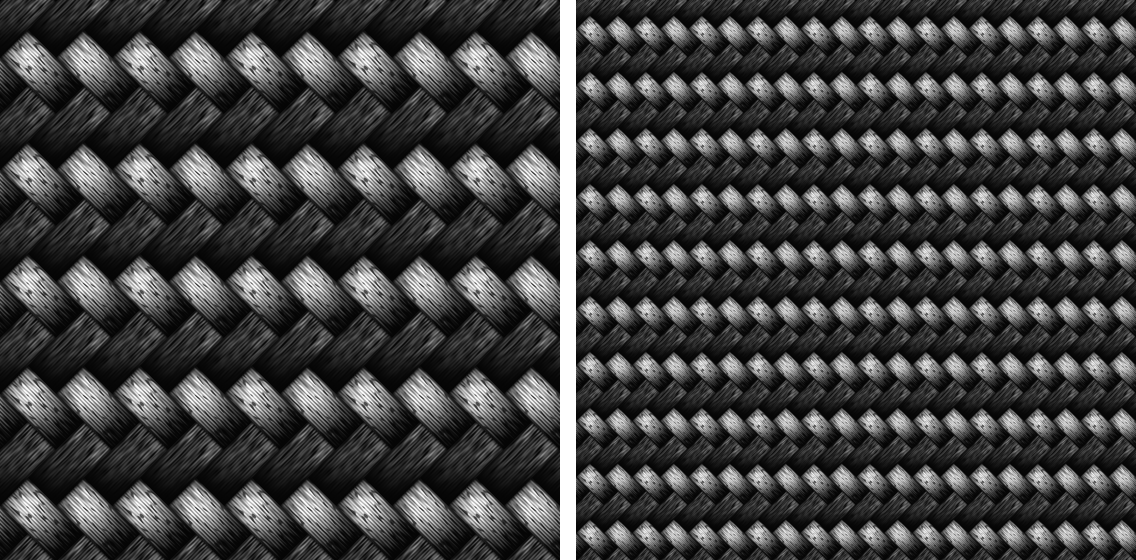
Left, the tile; right, the same tile 2 across and 2 down.
Write a WebGL 1 fragment shader that draws this pattern.

```glsl
precision highp float;

uniform vec2 u_resolution;

#define REPEATS_X 10.0
#define REPEATS_Y 5.0
#define WEAVE_SHIFT vec2(0.0, 0.97)
#define FIBRES 14.0
#define STREAK_LENGTH 3.0
#define FRAY 0.24
#define SILVER 1.16
#define CARBON 0.2
#define CARBON_TIP 0.17
#define GROUND 0.02
#define EDGE_SHADE 0.09
#define SAMPLES 3

const float TAU = 6.2831853;

vec2 gradientAt(vec2 cell) {
  float angle = TAU * fract(sin(dot(cell, vec2(127.1, 311.7))) * 4375.85);
  return vec2(cos(angle), sin(angle));
}

float gradientNoise(vec2 p) {
  vec2 i = floor(p);
  vec2 f = p - i;
  vec2 w = f * f * f * (f * (f * 6.0 - 15.0) + 10.0);
  vec2 e = vec2(1.0, 0.0);
  float low = mix(dot(gradientAt(i), f),
                  dot(gradientAt(i + e.xy), f - e.xy), w.x);
  float high = mix(dot(gradientAt(i + e.yx), f - e.yx),
                   dot(gradientAt(i + e.xx), f - e.xx), w.x);
  return mix(low, high, w.y);
}

// Lengthwise streaks, stretched along the strand
float streaks(vec2 strand, float seed) {
  vec2 p = strand * vec2(STREAK_LENGTH, FIBRES) + seed;
  return gradientNoise(p) + 0.7 * gradientNoise(p * vec2(2.3, 1.6) + 31.0);
}

// Fine ridges across the strand, from -0.5 to 0.5
float ridges(float across) {
  return 0.5 * cos(TAU * FIBRES * across);
}

// Short dark nicks between fibres
float nicks(vec2 strand, float seed) {
  vec2 p = strand * vec2(7.0, FIBRES) + seed + 83.0;
  return smoothstep(0.2, 0.4, gradientNoise(p));
}

// Soft dark seam where strands tuck under their neighbours
float seam(vec2 strand) {
  vec2 gap = min(strand, 1.0 - strand) * vec2(2.0, 1.0);
  vec2 lit = smoothstep(-0.4 * EDGE_SHADE, EDGE_SHADE, gap);
  return lit.x * lit.y;
}

// Polished strand: highlight near its upper end, frayed fade to black
float silverStrand(vec2 strand, float seed) {
  float streak = streaks(strand, seed);
  float ridge = ridges(strand.y);
  float t = strand.x + FRAY * (streak - 0.5 * ridge);
  float rise = smoothstep(-0.25, 0.33, strand.x);
  float fall = 1.0 - smoothstep(0.22, 0.97, t);
  float side = 2.0 * strand.y - 1.0;
  float roundness = 1.0 - 0.4 * side * side;
  float fibre = 0.73 + 0.42 * ridge + 0.6 * streak;
  float tone = rise * fall * roundness * max(fibre, 0.0);
  tone *= 1.0 - 0.65 * nicks(strand, seed);
  return GROUND + SILVER * tone * seam(strand);
}

// Dull strand: emerges from shadow and catches light at its upper tip
float carbonStrand(vec2 strand, float seed) {
  float streak = streaks(strand, seed + 57.0);
  float body = CARBON * smoothstep(-0.02, 0.5, strand.x);
  float tip = CARBON_TIP * smoothstep(0.6, 1.0, strand.x + 0.2 * streak);
  float underlap = 1.0 - smoothstep(0.3, 0.65, strand.x);
  float shadow = 1.0 - 0.9 * underlap * smoothstep(0.4, 1.0, strand.y);
  float fibre = max(0.72 + 0.65 * ridges(strand.y) + 0.85 * streak, 0.0);
  return GROUND + (body + tip) * shadow * fibre * seam(strand);
}

// Two-to-one herringbone on diagonal unit squares
float weave(vec2 uv) {
  vec2 p = uv * vec2(REPEATS_X, 2.0 * REPEATS_Y) - WEAVE_SHIFT;
  vec2 diagonal = vec2(p.x - p.y, p.x + p.y);
  vec2 cell = floor(diagonal);
  vec2 local = diagonal - cell;
  float kind = floor(mod(cell.x - cell.y + 0.5, 4.0));
  bool isSilver = kind < 1.5;
  float part = isSilver ? kind : 3.0 - kind;

  // Alternate strands in a row share one of two fibre layouts
  vec2 origin = cell - (isSilver ? vec2(part, 0.0) : vec2(0.0, part));
  float column = floor((origin.x + origin.y) * 0.5 + 0.25);
  float seed = 19.0 * floor(mod(column + 0.5, 2.0));

  if (isSilver) {
    return silverStrand(vec2((part + local.x) * 0.5, local.y), seed);
  }
  return carbonStrand(vec2((part + local.y) * 0.5, local.x), seed);
}

void main() {
  // Average a small grid of samples for smooth strand edges
  float sum = 0.0;
  for (int y = 0; y < SAMPLES; y++) {
    for (int x = 0; x < SAMPLES; x++) {
      vec2 offset = (vec2(float(x), float(y)) + 0.5) / float(SAMPLES) - 0.5;
      sum += clamp(weave((gl_FragCoord.xy + offset) / u_resolution), 0.0, 1.0);
    }
  }
  float grey = sum / float(SAMPLES * SAMPLES);
  gl_FragColor = vec4(vec3(grey), 1.0);
}
```
